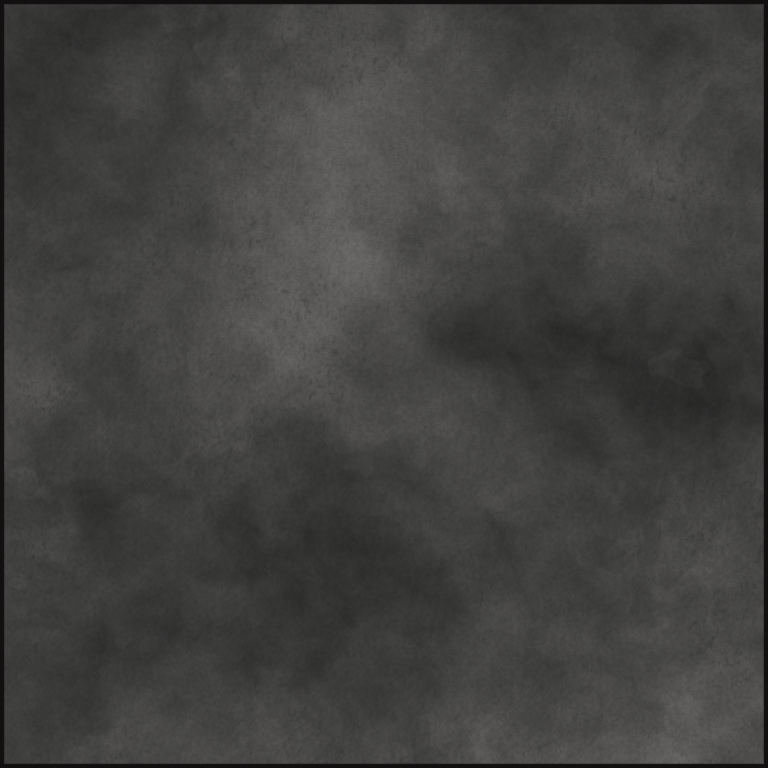
This texture is drawn by a WebGL 1 fragment shader. Its source:

```glsl
precision highp float;
// Dark charcoal plaster: soft light and shadow pools under ragged cloud noise,
// with mottling, faint tide marks, small dark pits and a fine fibrous grain,
// all enclosed by a thin, nearly black border.

#define BASE_TONE 0.247
#define GLOW_GAIN 0.088
#define SHADE_GAIN 0.054
#define CLOUD_GAIN 0.21
#define MOTTLE_GAIN 0.085
#define TIDE_GAIN 0.028
#define GRAIN_GAIN 0.058
#define PIT_GAIN 0.04
#define BORDER_WIDTH 0.0054
#define BORDER_COLOR vec3(0.066, 0.059, 0.057)
#define TINT vec3(1.008, 1.0, 0.988)

uniform vec2 u_resolution;

float hash(vec2 p) {
  return fract(sin(dot(p, vec2(127.1, 311.7))) * 43758.5453);
}

float noise(vec2 p) {
  vec2 cell = floor(p);
  vec2 f = fract(p);
  f = f * f * (3.0 - 2.0 * f);
  float low = mix(hash(cell), hash(cell + vec2(1.0, 0.0)), f.x);
  float high = mix(hash(cell + vec2(0.0, 1.0)), hash(cell + vec2(1.0, 1.0)), f.x);
  return mix(low, high, f.y);
}

// Rotated octaves, so the lattice does not show; slow falloff keeps it ragged
float fbm(vec2 p) {
  float sum = 0.0;
  float gain = 0.42;
  for (int i = 0; i < 6; i++) {
    sum += gain * noise(p);
    p = mat2(1.6, 1.2, -1.2, 1.6) * p + 17.3;
    gain *= 0.6;
  }
  return sum;
}

// Soft elliptical pool, 1 at its centre
float pool(vec2 p, vec2 centre, vec2 radius) {
  vec2 d = (p - centre) / radius;
  return exp(-dot(d, d));
}

// Ragged stain edge: sharp on one side, fading on the other
float tideMark(vec2 p) {
  float level = fbm(p * 2.6 + 41.0) - 0.5;
  float patchMask = smoothstep(0.45, 0.7, noise(p * 4.5 + 9.0));
  return smoothstep(0.0, 0.015, level) * exp(-max(level, 0.0) * 18.0) * patchMask;
}

void main() {
  vec2 uv = gl_FragCoord.xy / u_resolution;

  // Uneven pool outlines
  vec2 warp = vec2(fbm(uv * 5.0 + 3.0), fbm(uv * 5.0 + 29.0)) - 0.5;
  vec2 p = uv + 0.2 * warp;

  // Broad light and shade
  float glow = pool(p, vec2(0.42, 0.59), vec2(0.19, 0.21))
             + 0.85 * pool(p, vec2(0.53, 0.86), vec2(0.21, 0.20));
  float edgeGlow = pool(p, vec2(0.82, 0.03), vec2(0.22, 0.10))
                 + pool(p, vec2(0.36, 0.08), vec2(0.07, 0.14))
                 + pool(p, vec2(0.00, 0.43), vec2(0.08, 0.12))
                 + pool(p, vec2(0.95, 0.73), vec2(0.18, 0.14));
  float shade = pool(p, vec2(0.06, 0.92), vec2(0.26, 0.17))
              + pool(p, vec2(0.84, 0.50), vec2(0.25, 0.13))
              + 0.9 * pool(p, vec2(0.50, 0.23), vec2(0.18, 0.13));
  float tone = BASE_TONE + GLOW_GAIN * (glow + 0.5 * edgeGlow) - SHADE_GAIN * shade;

  // Clouds, mottling and stain edges
  tone += CLOUD_GAIN * (fbm(uv * 5.0 + 0.8 * warp + 7.0) - 0.5);
  tone += MOTTLE_GAIN * (fbm(uv * vec2(19.0, 23.0) + 2.0 * warp + 77.0) - 0.5);
  tone += TIDE_GAIN * tideMark(uv);

  // Fibres lean slightly; they and the pits show most where it is light
  float lit = smoothstep(0.18, 0.36, tone);
  vec2 fibre = mat2(0.97, 0.24, -0.24, 0.97) * uv;
  float grain = 0.55 * noise(fibre * vec2(330.0, 220.0))
              + 0.45 * noise(uv * 470.0 + 5.0) - 0.5;
  float pits = smoothstep(0.62, 0.9, noise(fibre * vec2(250.0, 165.0) + 63.0))
             * smoothstep(0.42, 0.62, fbm(uv * 12.0 + 51.0));
  tone += GRAIN_GAIN * grain * mix(0.5, 1.1, lit) - PIT_GAIN * pits * lit;

  // Border
  vec2 toEdge = min(uv, 1.0 - uv);
  float inside = smoothstep(-0.0012, 0.0012, min(toEdge.x, toEdge.y) - BORDER_WIDTH);
  vec3 plaster = clamp(tone, 0.14, 0.42) * TINT;
  gl_FragColor = vec4(mix(BORDER_COLOR, plaster, inside), 1.0);
}
```
